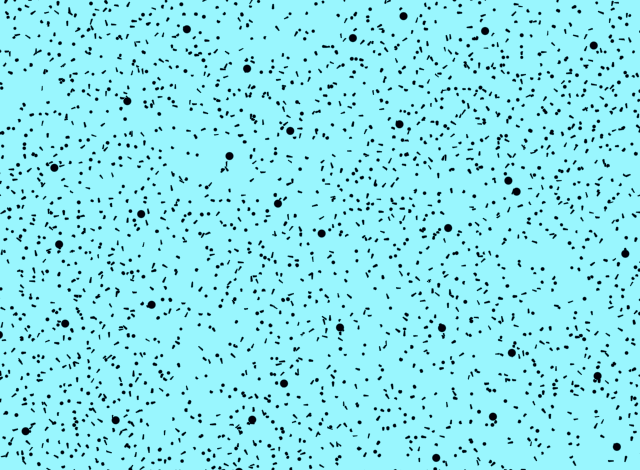
Write a WebGL 1 fragment shader that draws this pattern.

```glsl
precision highp float;
// Scattered black grains and a few larger round dots on pale cyan.

uniform vec2 u_resolution;

// Colours; the ink's red lies below zero so that red fades first at the edges.
const vec3 PAPER = vec3(0.60, 0.965, 0.995);
const vec3 INK = vec3(-0.08, 0.0, 0.03);

// Lengths are fractions of the canvas height.
const float GRAIN_CELL = 0.03;
const float GRAIN_SHARE = 0.76;      // mean chance that a cell holds a grain
const float SHARE_CONTRAST = 0.75;   // strength of dense and sparse regions
const float REGION_SCALE = 5.0;
const float ROUND_RADIUS = 0.0036;
const float SLIM_RADIUS = 0.0022;
const float SLIM_HALF_LENGTH = 0.0042;
const float TAPER = 0.45;
const float DOT_CELL = 0.2;
const float DOT_SHARE = 0.85;
const float DOT_RADIUS = 0.0084;
const float EDGE_PIXELS = 0.85;

float hash(vec2 p, float seed) {
    return fract(sin(dot(p, vec2(127.1, 311.7)) + seed * 74.7) * 43758.5453);
}

vec2 hash2(vec2 p, float seed) {
    return vec2(hash(p, seed), hash(p, seed + 0.5));
}

float valueNoise(vec2 p) {
    vec2 i = floor(p);
    vec2 f = fract(p);
    f = f * f * (3.0 - 2.0 * f);
    float low = mix(hash(i, 9.0), hash(i + vec2(1.0, 0.0), 9.0), f.x);
    float high = mix(hash(i + vec2(0.0, 1.0), 9.0), hash(i + 1.0, 9.0), f.x);
    return mix(low, high, f.y);
}

// Distance to one grain: a tapered capsule with one side shaved flat.
float grainDistance(vec2 p, vec2 id, float seed) {
    float angle = 6.2832 * hash(id, seed + 2.0);
    float slimness = smoothstep(0.25, 0.95, hash(id, seed + 3.0));
    float size = mix(0.78, 1.12, hash(id, seed + 4.0));
    float radius = size * mix(ROUND_RADIUS, SLIM_RADIUS, slimness);
    float halfLength = size * SLIM_HALF_LENGTH * slimness;

    float c = cos(angle);
    float s = sin(angle);
    vec2 q = vec2(c * p.x + s * p.y, c * p.y - s * p.x);
    float along = clamp(q.x, -halfLength, halfLength);
    float narrowing = TAPER * slimness * (0.5 + 0.5 * along / max(halfLength, 0.0001));
    float body = length(q - vec2(along, 0.0)) - radius * (1.0 - narrowing);
    float flatSide = radius * mix(0.35, 1.3, hash(id, seed + 5.0));
    return max(body, q.y - flatSide);
}

// Nearest grain of one jittered layer.
float grainLayer(vec2 p, float seed) {
    vec2 cell = floor(p / GRAIN_CELL);
    float nearest = 1.0;
    for (int y = -1; y <= 1; y++) {
        for (int x = -1; x <= 1; x++) {
            vec2 id = cell + vec2(float(x), float(y));
            vec2 center = (id + hash2(id, seed)) * GRAIN_CELL;
            float region = valueNoise(center * REGION_SCALE) - 0.5;
            float share = GRAIN_SHARE + SHARE_CONTRAST * region;
            if (hash(id, seed + 1.0) < share) {
                nearest = min(nearest, grainDistance(p - center, id, seed));
            }
        }
    }
    return nearest;
}

// Nearest large round dot.
float dotLayer(vec2 p) {
    vec2 cell = floor(p / DOT_CELL);
    float nearest = 1.0;
    for (int y = -1; y <= 1; y++) {
        for (int x = -1; x <= 1; x++) {
            vec2 id = cell + vec2(float(x), float(y));
            vec2 center = (id + hash2(id, 41.0)) * DOT_CELL;
            if (hash(id, 42.0) < DOT_SHARE) {
                nearest = min(nearest, length(p - center) - DOT_RADIUS);
            }
        }
    }
    return nearest;
}

void main() {
    vec2 p = gl_FragCoord.xy / u_resolution.y;
    float edge = EDGE_PIXELS / u_resolution.y;

    float d = min(grainLayer(p, 11.0), grainLayer(p + 0.37 * GRAIN_CELL, 23.0));
    d = min(d, dotLayer(p));

    float paper = smoothstep(-edge, edge, d);
    gl_FragColor = vec4(clamp(mix(INK, PAPER, paper), 0.0, 1.0), 1.0);
}
```
